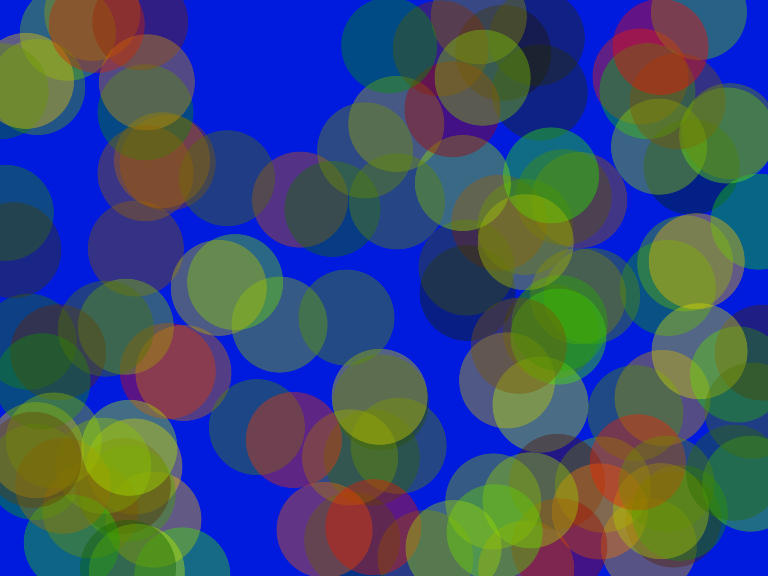
Give the GLSL for this background, as a Shadertoy shader.

```glsl
// Translucent discs of one size scattered over a flat blue ground.
// Each disc takes its centre and its red-green tint from an integer hash,
// and is blended over those before it, so overlaps build up muted mixes.

// PCG-style integer hash: three mixed words, scaled to 0..1
vec3 hash3(uint n) {
    uvec3 v = uvec3(n, n + 71u, n * 3u + 19u) * 1664525u + 1013904223u;
    v.x += v.y * v.z; v.y += v.z * v.x; v.z += v.x * v.y;
    v ^= v >> 16u;
    v.x += v.y * v.z; v.y += v.z * v.x; v.z += v.x * v.y;
    return vec3(v >> 8u) / 16777216.0;
}

void mainImage(out vec4 fragColor, in vec2 fragCoord) {
    // Canvas height is one unit
    vec2 point = fragCoord / iResolution.y;
    vec2 canvas = vec2(iResolution.x / iResolution.y, 1.0);
    float halfPixel = 0.5 / iResolution.y;

    vec3 colour = vec3(0.0, 0.1, 0.87);

    // Paint the discs from back to front
    for (uint i = 0u; i < 120u; i++) {
        vec2 centre = hash3(2u * i + 1u).xy * canvas;
        vec3 tint = vec3(hash3(2u * i + 2u).xy * vec2(1.0, 0.93), 0.0);
        float edge = length(point - centre) - 0.0833;
        float cover = 1.0 - smoothstep(-halfPixel, halfPixel, edge);
        colour = mix(colour, tint, 0.4 * cover);
    }

    fragColor = vec4(colour, 1.0);
}
```
